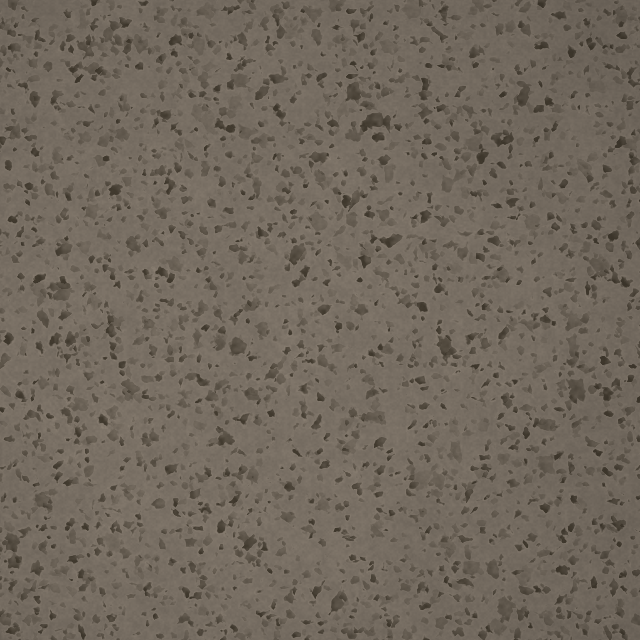
A Shadertoy shader for this texture:

```glsl
// Speckled stone composite: a warm grey ground strewn with dark angular chips.
// Three jittered grids scatter random convex polygons, whose outlines are
// roughened by noise; fine grain and a soft falloff of light finish the slab.

float hash(vec2 p) {
    return fract(sin(dot(p, vec2(127.1, 311.7))) * 43758.5453);
}

float noise(vec2 p) {
    vec2 i = floor(p), f = fract(p);
    f = f * f * (3.0 - 2.0 * f);
    return mix(mix(hash(i), hash(i + vec2(1, 0)), f.x),
               mix(hash(i + vec2(0, 1)), hash(i + vec2(1, 1)), f.x), f.y);
}

// Signed distance to an irregular five-sided chip of the given radius
float chipDistance(vec2 p, float radius, vec2 seed) {
    float turn = 6.2832 * hash(seed + 3.1);
    float c = cos(turn), s = sin(turn);
    p = mat2(c, -s, s, c) * p;
    p.y *= 1.0 + 0.9 * hash(seed + 5.7);
    float d = -1.0;
    for (int k = 0; k < 5; k++) {
        float fk = float(k);
        float a = 1.2566 * (fk + 0.7 * hash(seed + 11.3 + fk));
        float reach = radius * (0.55 + 0.65 * hash(seed + 23.9 + fk));
        d = max(d, dot(p, vec2(cos(a), sin(a))) - reach);
    }
    return d;
}

// One grid of chips: x is the darkness at uv, y the pale rim around dark chips
vec2 chipLayer(vec2 uv, float cells, float density, float size, float strength) {
    vec2 p = uv * cells;
    vec2 home = floor(p);
    float soft = 0.0013 * cells;
    float rough = noise(uv * 130.0 + cells) + 0.6 * noise(uv * 270.0) - 0.8;
    rough *= 0.0065 * cells;
    vec2 result = vec2(0.0);
    for (int y = -1; y <= 1; y++)
    for (int x = -1; x <= 1; x++) {
        vec2 id = home + vec2(x, y);
        vec2 seed = id + cells * 1.37;
        if (hash(seed) > density) continue;
        vec2 centre = id + 0.1 + 0.8 * vec2(hash(seed + 31.3), hash(seed + 47.9));
        float radius = size * mix(0.55, 1.3, hash(seed + 59.2));
        float d = chipDistance(p - centre, radius, seed) + rough;
        float tone = strength * mix(0.2, 1.0, pow(hash(seed + 71.7), 1.6));
        // Chips are a little darker along their lower left side
        vec2 side = (p - centre) / radius;
        tone *= 0.95 - 0.2 * clamp(side.x + side.y, -1.0, 1.0);
        float inside = 1.0 - smoothstep(-soft, soft, d);
        float rim = 1.0 - smoothstep(0.0, 1.5 * soft, abs(d - 1.7 * soft));
        result = max(result, tone * vec2(inside, rim));
    }
    return result;
}

void mainImage(out vec4 fragColor, in vec2 fragCoord) {
    vec2 uv = fragCoord / iResolution.y;

    // Ground with faint clouds
    vec3 ground = vec3(0.460, 0.424, 0.381);
    vec3 chipColor = vec3(0.245, 0.218, 0.175);
    float clouds = noise(uv * 11.0) + noise(uv * 38.0 + 9.0)
                 + 0.8 * noise(uv * 85.0) - 1.4;
    vec3 color = ground * (1.0 + 0.032 * clouds);

    // Chips from large and pale to small and dark
    vec2 chips = chipLayer(uv, 25.0, 0.34, 0.30, 0.75);
    chips = max(chips, chipLayer(uv + 0.37, 43.0, 0.55, 0.31, 1.0));
    chips = max(chips, chipLayer(uv + 0.71, 74.0, 0.42, 0.31, 1.0));
    float dark = chips.x * (0.68 + 0.64 * noise(uv * 150.0));
    color *= 1.0 + 0.06 * chips.y * (1.0 - chips.x);
    color = mix(color, chipColor, clamp(dark, 0.0, 1.0));

    // Fine grain
    float grain = noise(uv * 190.0 + 4.0) + 0.9 * noise(uv * 380.0) - 0.95;
    color *= 1.0 + 0.065 * grain;

    // Light falls off to the right and the corners
    vec2 fromLight = fragCoord / iResolution.xy - vec2(0.36, 0.45);
    color *= 1.045 - 0.22 * dot(fromLight, fromLight);

    fragColor = vec4(color, 1.0);
}
```
